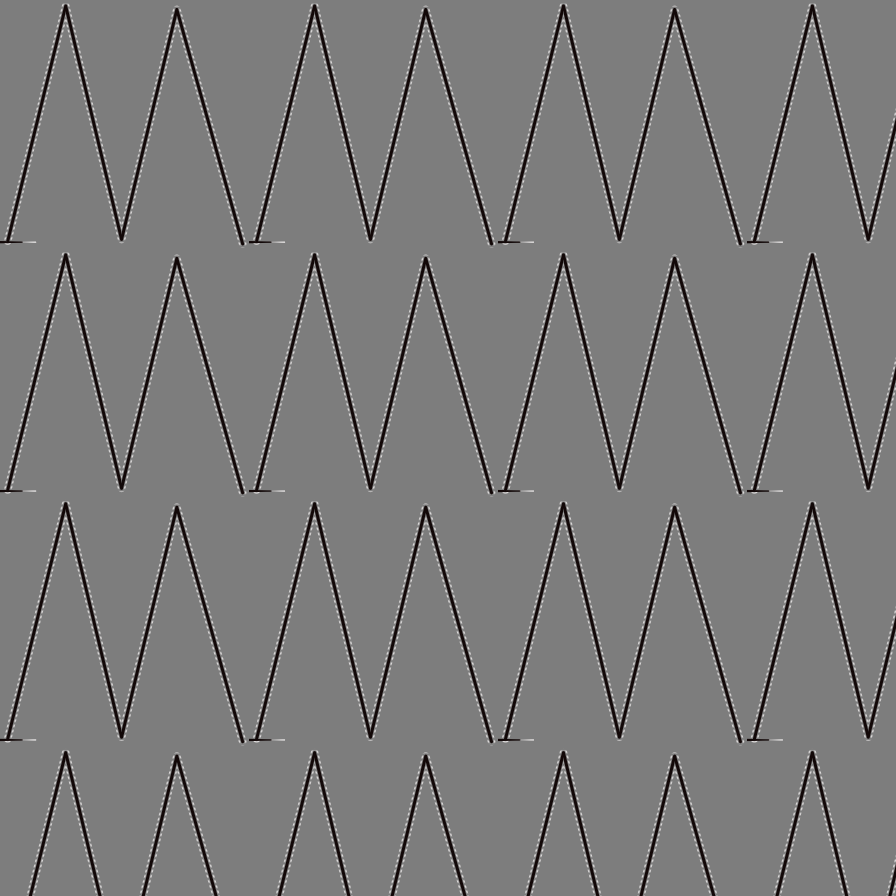
Give the GLSL for this pattern, as a Shadertoy shader.

```glsl
const float REPEATS = 3.6;          // tiles across and down the canvas
const float LINE_HALF = 0.0060;     // half widths and offsets in tile units
const float HALO_OFFSET = 0.0122;
const float HALO_HALF = 0.0030;
const float HALO_DASHES = 48.0;     // dashes per tile height
const float HALO_STRENGTH = 0.85;
const float TICK_Y = 0.973;
const float TICK_END = 0.088;
const float TICK_HALF = 0.0045;
const float TAIL_END = 0.143;
const float TAIL_HALF = 0.0026;

const vec3 GROUND = vec3(0.49);
const vec3 INK = vec3(0.07, 0.03, 0.03);
const vec3 HALO = vec3(0.92, 0.91, 0.91);

// Zigzag corners inside one tile, y pointing down
const int CORNERS = 5;
const vec2 ZIGZAG[CORNERS] = vec2[CORNERS](
    vec2(0.031, 0.969), vec2(0.264, 0.024), vec2(0.4885, 0.962),
    vec2(0.7105, 0.038), vec2(0.975, 0.980));

const float TAU = 6.28319;

float segmentDistance(vec2 p, vec2 a, vec2 b) {
    vec2 pa = p - a, ba = b - a;
    return length(pa - ba * clamp(dot(pa, ba) / dot(ba, ba), 0.0, 1.0));
}

float zigzagDistance(vec2 p) {
    float d = 1.0;
    for (int i = 0; i < CORNERS - 1; i++)
        d = min(d, segmentDistance(p, ZIGZAG[i], ZIGZAG[i + 1]));
    return d;
}

// Antialiased fill of a signed distance
float coverage(float d, float pixel) {
    return clamp(0.5 - d / pixel, 0.0, 1.0);
}

void mainImage(out vec4 fragColor, in vec2 fragCoord) {
    // Tiles start at the upper left corner
    float pixel = REPEATS / iResolution.y;
    vec2 tile = fract(vec2(fragCoord.x, iResolution.y - fragCoord.y) * pixel);
    vec3 color = GROUND;

    // Dashed light fringe on both sides of the stroke
    float d = zigzagDistance(tile);
    float dash = 0.5 + 0.5 * cos(TAU * HALO_DASHES * tile.y);
    float fringe = coverage(abs(d - HALO_OFFSET) - HALO_HALF, pixel);
    color = mix(color, HALO, HALO_STRENGTH * dash * fringe);

    // Light tail of the foot, brightening to its tip
    float tail = segmentDistance(tile, vec2(TICK_END, TICK_Y), vec2(TAIL_END, TICK_Y));
    float glow = mix(0.35, 1.0, smoothstep(TICK_END, TAIL_END, tile.x));
    color = mix(color, HALO, glow * coverage(tail - TAIL_HALF, pixel));

    // Dark zigzag and its foot, which thins to the right
    float foot = segmentDistance(tile, vec2(0.0, TICK_Y), vec2(TICK_END, TICK_Y));
    float footHalf = TICK_HALF * (1.0 - 0.4 * smoothstep(0.0, TICK_END, tile.x));
    float ink = min(d - LINE_HALF, foot - footHalf);
    color = mix(color, INK, coverage(ink, pixel));

    fragColor = vec4(color, 1.0);
}
```
